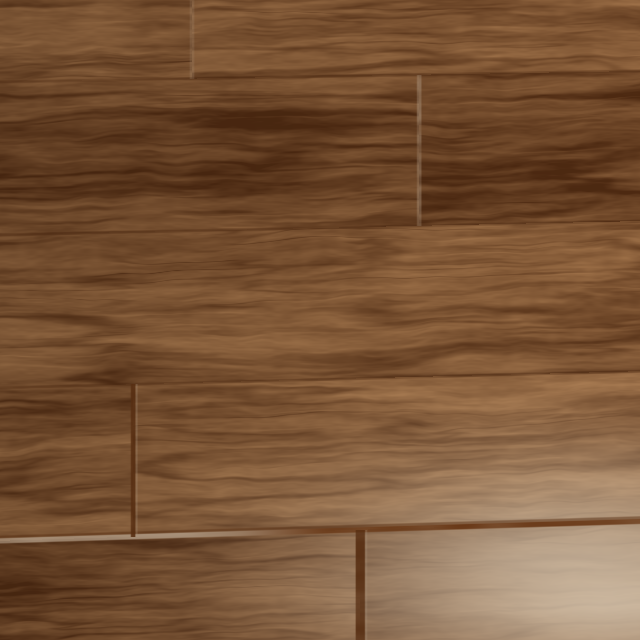
This texture is drawn by a Shadertoy shader. Its source:

```glsl
const float ROW_HEIGHT = 0.239;
const float FIRST_SEAM = 0.155;
const float PLANK_LENGTH = 1.157;
const float ROW_SHIFT = 0.355;
const float FIRST_JOINT = 0.208;
const float TILT_BOTTOM = 0.034;
const float TILT_TOP = 0.015;
const float STREAK_DEPTH = 0.36;
const float GLOSS_STRENGTH = 0.88;
const vec2 GLOSS_CENTER = vec2(0.95, 0.09);
const vec2 GLOSS_SIZE = vec2(0.42, 0.18);
const vec3 DARK_WOOD = vec3(0.29, 0.155, 0.065);
const vec3 LIGHT_WOOD = vec3(0.63, 0.455, 0.295);
const vec3 GLOSS_COLOR = vec3(0.83, 0.76, 0.67);
const vec3 GROOVE_COLOR = vec3(0.34, 0.18, 0.07);
const vec3 EDGE_COLOR = vec3(0.66, 0.57, 0.48);

float hash(vec2 p) {
    return fract(sin(dot(p, vec2(127.1, 311.7))) * 43758.5453);
}

float noise(vec2 p) {
    vec2 i = floor(p), f = fract(p);
    f = f * f * (3.0 - 2.0 * f);
    return mix(mix(hash(i), hash(i + vec2(1, 0)), f.x),
               mix(hash(i + vec2(0, 1)), hash(i + vec2(1, 1)), f.x), f.y);
}

float fbm(vec2 p) {
    float sum = 0.0, amplitude = 0.5;
    for (int i = 0; i < 4; i++) {
        sum += amplitude * noise(p);
        p = p * 2.03 + 17.3;
        amplitude *= 0.5;
    }
    return sum / 0.9375;
}

// Thin contour lines of a noise field
float ridge(vec2 p, float sharpness) {
    float n = 0.75 * noise(p) + 0.25 * noise(p * 2.7 + 5.0);
    return smoothstep(sharpness, 1.0, 1.0 - abs(2.0 * n - 1.0));
}

// Antialiased line of the given half width
float line(float dist, float halfWidth) {
    float pixel = 1.0 / min(iResolution.x, iResolution.y);
    return 1.0 - smoothstep(halfWidth - pixel, halfWidth + pixel, abs(dist));
}

// Brightness of the grain, centred near one half
float grain(vec2 p, vec2 plank) {
    p += 7.0 * vec2(hash(plank), hash(plank + 4.7));
    p.y += 0.022 * (fbm(p * vec2(4.0, 10.0)) - 0.5);
    p.y += 0.005 * (noise(p * vec2(22.0, 30.0)) - 0.5);
    float band = fbm(p * vec2(1.5, 14.0));
    float fibre = fbm(p * vec2(11.0, 95.0));
    float pores = noise(p * vec2(70.0, 330.0));
    float strength = smoothstep(0.25, 0.7, noise(p * vec2(5.0, 24.0) + 31.0));
    float streak = ridge(p * vec2(2.4, 34.0), 0.72) * (0.35 + 0.65 * strength);
    float fineStreak = ridge(p * vec2(5.0, 75.0) + 9.0, 0.7) * (1.0 - strength);
    float fleck = ridge(p * vec2(4.0, 48.0) + 53.0, 0.8);
    return 0.56 + 0.5 * (band - 0.5) + 0.4 * (fibre - 0.5) + 0.1 * (pores - 0.5)
         - STREAK_DEPTH * streak - 0.2 * fineStreak + 0.1 * fleck;
}

void mainImage(out vec4 fragColor, in vec2 fragCoord) {
    vec2 uv = fragCoord / iResolution.xy;

    // Staggered planks, slightly tilted
    vec2 floorPos = vec2(uv.x, uv.y - uv.x * mix(TILT_BOTTOM, TILT_TOP, uv.y));
    float rowPos = (floorPos.y - FIRST_SEAM) / ROW_HEIGHT;
    float row = floor(rowPos);
    float along = (uv.x - FIRST_JOINT + ROW_SHIFT * row) / PLANK_LENGTH;
    vec2 plank = vec2(floor(along), row);

    // Wood with a tone for each plank
    float tone = 0.13 * sin(2.0 * row + 0.5 * plank.x - 5.6);
    float shade = clamp(grain(floorPos, plank) + tone, 0.0, 1.1);
    vec3 color = mix(DARK_WOOD, LIGHT_WOOD, shade) * mix(0.93, 1.04, uv.x);

    // Reflected light
    vec2 g = (uv - GLOSS_CENTER) / GLOSS_SIZE;
    float gloss = GLOSS_STRENGTH * exp(-dot(g, g));
    color = mix(color, GLOSS_COLOR, gloss * (0.94 + 0.12 * noise(uv * vec2(4.0, 40.0))));

    // Long seams: the lowest is open, the others are tight
    float seamIndex = floor(rowPos + 0.5);
    float seamDist = (rowPos - seamIndex) * ROW_HEIGHT;
    float wear = noise(uv * vec2(18.0, 60.0));
    if (seamIndex == 0.0) {
        vec3 seamColor = mix(EDGE_COLOR, GROOVE_COLOR * 1.2, smoothstep(0.3, 0.55, uv.x));
        color = mix(color, seamColor, line(seamDist, 0.0042) * (0.7 + 0.3 * wear));
        color = mix(color, GROOVE_COLOR, 0.5 * line(seamDist - 0.006, 0.002));
    } else {
        color = mix(color, DARK_WOOD, line(seamDist, 0.0022) * (0.25 + 0.4 * wear));
    }

    // End joints: dark grooves below, pale worn edges above
    float jointDist = (along - floor(along + 0.5)) * PLANK_LENGTH;
    float jointWidth = row < 0.0 ? 0.0072 : 0.0035;
    float joint = line(jointDist, jointWidth);
    if (row < 1.0) {
        color = mix(color, GROOVE_COLOR, joint * (0.75 + 0.2 * wear));
        color = mix(color, EDGE_COLOR, 0.3 * line(jointDist - jointWidth - 0.002, 0.0015));
    } else {
        float fade = row > 2.0 ? 0.25 : 0.55;
        color = mix(color, EDGE_COLOR, joint * fade * (0.4 + 0.6 * wear));
    }

    fragColor = vec4(color, 1.0);
}
```
